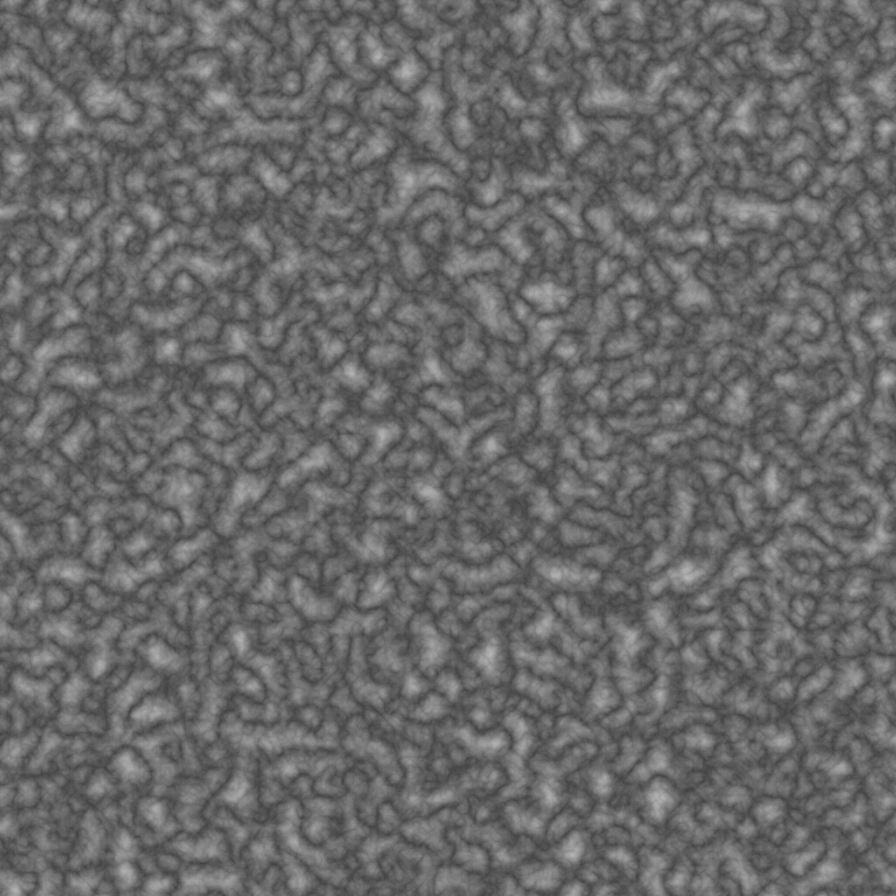
This texture is drawn by a three.js fragment shader. Its source:

```glsl
varying vec2 vUv;

float hash(vec2 cell) {
  vec3 p = fract(cell.xyx * vec3(0.1031, 0.1030, 0.0973));
  p += dot(p, p.yzx + 33.33);
  return fract((p.x + p.y) * p.z);
}

// Corner ramp: two thirds run along an axis and are lifted, the rest are diagonal
float cornerRamp(vec2 cell, vec2 local, vec2 corner) {
  vec2 node = cell + corner;
  float turn = floor(hash(node) * 4.0) * 1.570796;
  float pick = hash(node + 71.0);
  float diagonal = step(0.667, pick);
  float lift = 0.2 * (1.0 - diagonal) * sign(pick - 0.333);
  float c = cos(turn);
  float s = sin(turn);
  vec2 slope = vec2(c - s * diagonal, s + c * diagonal);
  return dot(slope, local - corner) + lift;
}

float gradientNoise(vec2 p) {
  vec2 cell = floor(p);
  vec2 f = fract(p);
  vec2 blend = f * f * f * (f * (f * 6.0 - 15.0) + 10.0);
  float low = mix(cornerRamp(cell, f, vec2(0.0, 0.0)),
                  cornerRamp(cell, f, vec2(1.0, 0.0)), blend.x);
  float high = mix(cornerRamp(cell, f, vec2(0.0, 1.0)),
                   cornerRamp(cell, f, vec2(1.0, 1.0)), blend.x);
  return mix(low, high, blend.y);
}

// Folded octaves leave dark creases where the noise crosses zero
float turbulence(vec2 p) {
  float sum = 0.0;
  float weight = 1.0;
  for (int octave = 0; octave < 4; octave++) {
    float n = gradientNoise(p);
    sum += weight * sqrt(n * n + 0.0003);
    p = p * 2.0 + vec2(57.3, 113.6);
    weight *= 0.46;
  }
  return sum;
}

void main() {
  float grey = 0.248 + 0.4 * turbulence(vUv * 32.0);
  gl_FragColor = vec4(vec3(grey), 1.0);
}
```
